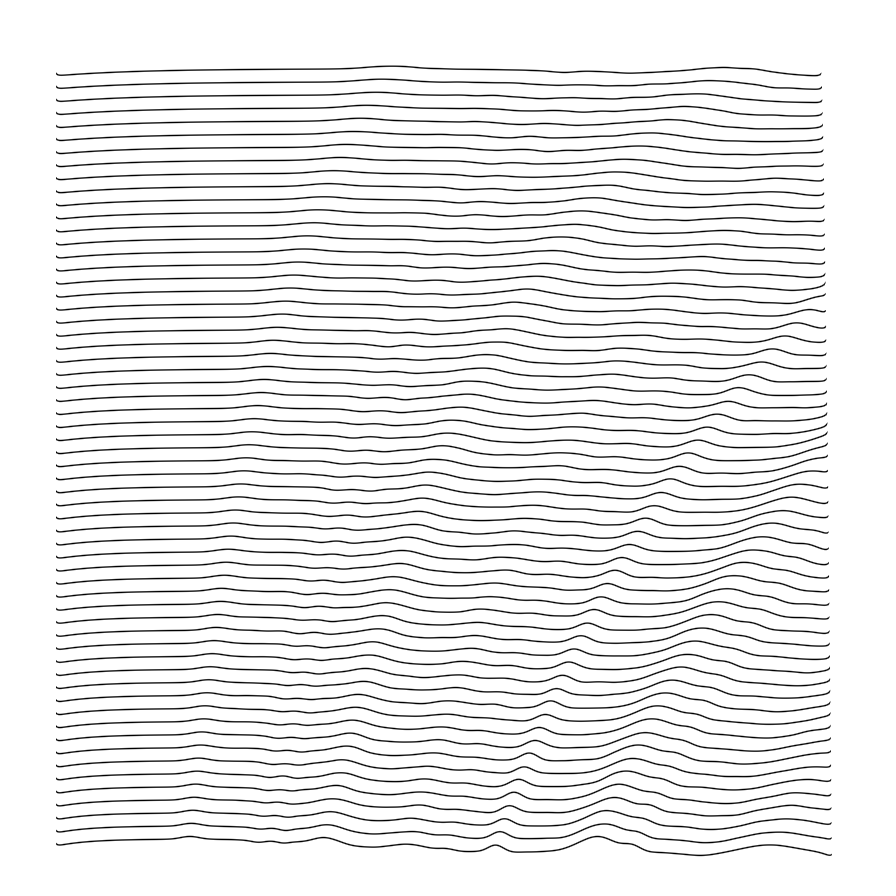
Write a Shadertoy shader that draws this pattern.

```glsl
// Sixty thin black wave lines on white, their ripples compressing row by row.

const float UNITS = 768.0;        // design units across the canvas
const float ROWS = 60.0;
const float FIRST_ROW = 65.0;     // depth of the first row below the top
const float ROW_GAP = 11.19;
const float LEFT = 48.0;
const float RIGHT_TOP = 704.0;
const float RIGHT_GROWTH = 9.0;   // extra length of the last row
const float SQUEEZE = 1.5;        // added ripple frequency on the last row
const float LINE_WIDTH = 1.16;
const float EDGE_BLUR = 1.2;      // edge softness in pixels
const float HOOK_HEIGHT = 2.2;    // upturned tips of each line
const float HOOK_LENGTH = 1.6;
const float WOBBLE = 0.9;         // small variation between rows
const float WOBBLE_CELL = 15.0;
const vec3 PAPER = vec3(1.0);
const vec3 INK = vec3(0.0);

float hash(vec2 p) {
    return fract(sin(dot(p, vec2(12.9898, 78.233))) * 43758.5453);
}

// Smooth one-dimensional noise, different for every row
float rowNoise(float x, float row) {
    float cell = floor(x);
    float f = fract(x);
    f = f * f * (3.0 - 2.0 * f);
    return mix(hash(vec2(cell, row)), hash(vec2(cell + 1.0, row)), f) - 0.5;
}

float bump(float u, float center, float width, float height) {
    float d = (u - center) / width;
    return height * exp(-d * d);
}

// Shared wave: a gentle rise, a long descent and growing swells
float profile(float u) {
    float h = 6.0 * (1.0 - exp(-u / 70.0));
    h -= 11.0 * smoothstep(300.0, 950.0, u);
    h += bump(u, 287.0, 28.0, 2.4);
    h += bump(u, 435.0, 20.0, -1.6);
    h += bump(u, 487.0, 18.0, -1.3);
    h += bump(u, 580.0, 40.0, 5.4);
    h += bump(u, 755.0, 45.0, 4.0);
    h += bump(u, 836.0, 28.0, 2.0);
    h += bump(u, 942.0, 24.0, 6.0);
    h += bump(u, 1160.0, 60.0, 13.0);
    h += bump(u, 1235.0, 25.0, 3.5);
    h += bump(u, 1380.0, 60.0, -3.0);
    h += bump(u, 1530.0, 75.0, 6.0);
    h += bump(u, 1700.0, 45.0, -9.0);
    return h;
}

float rightEnd(float row) {
    return RIGHT_TOP + RIGHT_GROWTH * pow(row / (ROWS - 1.0), 0.7);
}

// Height of a row's line above its baseline
float lineHeight(float x, float row) {
    float along = max(x - LEFT, 0.0);
    float u = along * (1.0 + SQUEEZE * row / (ROWS - 1.0));
    float h = profile(u);
    h += WOBBLE * smoothstep(200.0, 500.0, u) * rowNoise(along / WOBBLE_CELL, row);
    float tip = min(along, max(rightEnd(row) - x, 0.0));
    return h + HOOK_HEIGHT * exp(-tip / HOOK_LENGTH);
}

void mainImage(out vec4 fragColor, in vec2 fragCoord) {
    vec2 p = fragCoord / iResolution.xy * UNITS;
    float pixel = UNITS / iResolution.y;
    float blur = EDGE_BLUR * pixel;
    float depth = UNITS - p.y;
    float nearest = floor((depth - FIRST_ROW) / ROW_GAP + 0.5);

    // Swells may cross into the neighbouring rows
    float ink = 0.0;
    for (float k = -2.0; k <= 2.0; k++) {
        float row = nearest + k;
        if (row < 0.0 || row >= ROWS) continue;

        float h = lineHeight(p.x, row);
        float slope = (lineHeight(p.x + 0.5, row) - lineHeight(p.x - 0.5, row));
        float offset = FIRST_ROW + row * ROW_GAP - h - depth;
        float d = abs(offset) / sqrt(1.0 + slope * slope);

        float cover = clamp((0.5 * LINE_WIDTH + 0.5 * blur - d) / blur,
                            0.0, min(1.0, LINE_WIDTH / blur));
        float inside = min(p.x - LEFT, rightEnd(row) - p.x);
        cover *= clamp(inside / pixel + 0.5, 0.0, 1.0);
        ink = max(ink, cover);
    }

    fragColor = vec4(mix(PAPER, INK, ink), 1.0);
}
```
